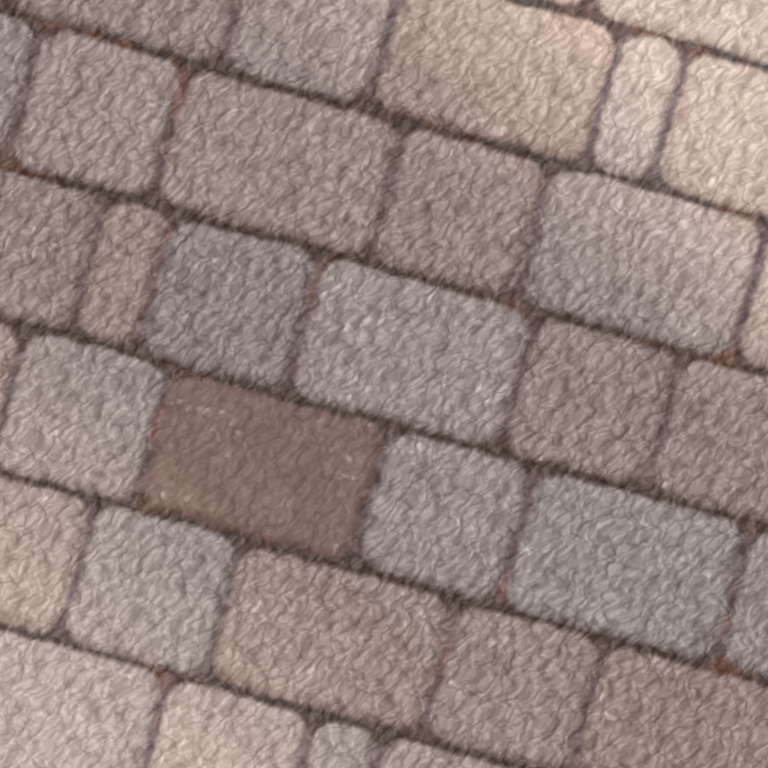
This texture is drawn by a Shadertoy shader. Its source:

```glsl
#define TILT 0.267
#define ROW 0.1934
#define ROW_SHIFT 0.0125
#define SQUARE 0.198
#define LONG 0.2917
#define SLIM 0.0911
#define JOINT 0.0045
#define CORNER 0.03
#define GRAIN 72.0
#define ROUGHNESS 0.3
#define BROWN_STONE vec2(1.0, 4.0)

// Per row: left edge of a square stone, and of the slim filler (9 = none)
const float START[7] = float[7](0.544, 0.302, 0.0625, 0.202, 0.146, 0.293, 0.443);
const float FILLER[7] = float[7](9.0, 0.7916, 9.0, 0.202, 9.0, 9.0, 0.641);

vec2 hash2(vec2 p) {
    vec3 h = fract(p.xyx * vec3(0.1031, 0.1030, 0.0973));
    h += dot(h, h.yzx + 33.33);
    return fract((h.xx + h.yz) * h.zy);
}

// Distance to the nearest scattered point
float cells(vec2 p) {
    vec2 cell = floor(p), f = p - cell;
    float nearest = 1.5;
    for (int j = -1; j <= 1; j++)
        for (int i = -1; i <= 1; i++) {
            vec2 o = vec2(i, j);
            nearest = min(nearest, length(o + hash2(cell + o) - f));
        }
    return nearest;
}

float relief(vec2 p) {
    return 1.0 - 0.6 * cells(p) - 0.4 * cells(p * 2.1 + 7.3);
}

// Layered sines, about -1 to 1
float waves(vec2 p) {
    float sum = 0.0, amp = 0.5;
    for (int i = 0; i < 4; i++) {
        sum += amp * sin(p.x + 1.7 * sin(p.y)) * cos(p.y * 0.9 + sin(p.x * 0.8));
        p = mat2(1.4, 1.1, -1.1, 1.4) * p + 2.3;
        amp *= 0.6;
    }
    return sum;
}

// Finds the stone around q: offset from its centre, half size and identity
void findStone(vec2 q, out vec2 local, out vec2 halfSize, out vec2 id) {
    float y = (q.y - ROW_SHIFT) / ROW;
    id.y = floor(y) + 2.0;
    int row = clamp(int(id.y), 0, 6);
    float x = q.x - FILLER[row], width = SLIM;
    if (x > 0.0 && x < SLIM) {
        id.x = 50.0;
    } else {
        x = q.x - START[row] - (x >= SLIM ? SLIM : 0.0);
        float pair = floor(x / (SQUARE + LONG));
        x -= pair * (SQUARE + LONG);
        float isLong = step(SQUARE, x);
        x -= isLong * SQUARE;
        width = mix(SQUARE, LONG, isLong);
        id.x = 2.0 * pair + isLong;
    }
    local = vec2(x - 0.5 * width, (fract(y) - 0.5) * ROW);
    halfSize = 0.5 * vec2(width, ROW);
}

void mainImage(out vec4 fragColor, in vec2 fragCoord) {
    vec2 p = fragCoord / iResolution.y;
    p.y = 1.0 - p.y;
    float pixel = 1.0 / iResolution.y;

    // Tilted rows with uneven edges
    vec2 q = mat2(cos(TILT), -sin(TILT), sin(TILT), cos(TILT)) * p;
    q += 0.0035 * vec2(waves(p * 22.0), waves(p * 20.0 + 9.0));
    vec2 local, halfSize, id;
    findStone(q, local, halfSize, id);
    vec2 rnd = hash2(id + 17.0);
    halfSize -= JOINT * (0.6 + 0.8 * rnd);

    // Rounded stone outline and outward direction
    vec2 e = abs(local) - halfSize + CORNER;
    float d = length(max(e, 0.0)) + min(max(e.x, e.y), 0.0) - CORNER;
    d += 0.0025 * waves(p * 75.0);
    vec2 outward = normalize(max(e, 0.0) + 1e-4) * sign(local);

    // Daylight: warm at two corners, cool and dim between
    float glow = smoothstep(0.25, 0.8, p.x - 1.2 * p.y)
               + 0.75 * smoothstep(0.2, 0.95, p.y - p.x);
    vec3 stone = vec3(0.575, 0.515, 0.50) + glow * vec3(0.25, 0.225, 0.185);
    stone += (rnd.x - 0.5) * 0.05 + (rnd.y - 0.5) * vec3(0.03, 0.0, -0.02);
    float brown = 1.0 - step(0.5, distance(id, BROWN_STONE));
    stone -= brown * vec3(0.06, 0.09, 0.10);

    // Rough, slightly streaked surface
    vec2 s = GRAIN * vec2(dot(p, vec2(0.45, -0.45)), dot(p, vec2(0.75, 0.75)));
    s += 0.5 * vec2(waves(p * 60.0), waves(p * 55.0 + 4.0));
    float height = relief(s);
    float grain = (height - 0.54) * 0.7 + (height - relief(s - vec2(0.2, 0.35))) * 0.5;
    stone += grain * ROUGHNESS * (1.0 - 0.5 * brown) * vec3(1.0, 0.99, 0.97);
    stone += 0.03 * waves(p * 38.0 + id);
    float fleck = smoothstep(0.28, 0.05, cells(s * 0.7 + 31.0));
    stone += 0.13 * fleck * smoothstep(0.1, 0.6, waves(p * 30.0 + 5.0));

    // Worn rim, lit from the upper left
    float rim = smoothstep(-0.022, 0.0, d);
    stone += rim * (0.06 * dot(outward, vec2(-0.5, -0.85)) - 0.07 * rim);

    // Gritty joints, deeper between rows
    vec3 joint = mix(vec3(0.43, 0.365, 0.36), vec3(0.32, 0.265, 0.245), abs(outward.y));
    joint += 0.08 * glow + grain * 0.25;
    joint += vec3(0.07, 0.02, 0.0) * smoothstep(0.2, 0.7, waves(p * 18.0 + 2.0));

    float gap = smoothstep(-0.004 - pixel, 0.003 + pixel, d);
    fragColor = vec4(clamp(mix(stone, joint, gap), 0.0, 1.0), 1.0);
}
```
